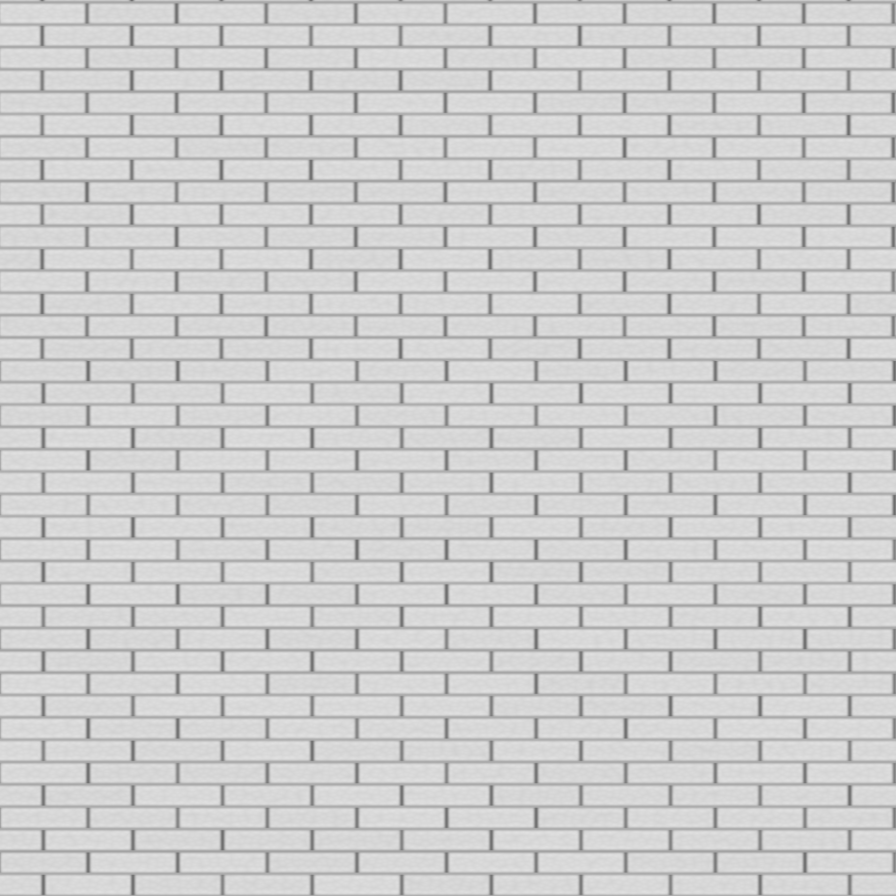
This texture is drawn by a three.js fragment shader. Its source:

```glsl
// Pale grey wall of slim bricks in running bond, ten across and forty courses high.
// Soft bell profiles draw thin bed joints and darker upright joints, both slightly
// uneven; cellular grain and a faint light rim give the faces their texture.

varying vec2 vUv;

// Layout, in bricks and courses per canvas
const vec2 BRICKS = vec2(10.0, 40.1);
const vec2 ORIGIN = vec2(-0.0016, 0.4987);  // a joint crossing, in canvas units
const float SLIP_HEIGHT = 0.597;            // courses above here sit a touch left
const float SLIP = 0.0013;

// Joint half widths, in canvas units
const float BED_WIDTH = 0.00215;
const float UPRIGHT_WIDTH = 0.0026;
const float JOINT_WEAR = 0.22;              // share of shade that varies by joint

// Colours
const vec3 FACE_COLOR = vec3(0.842);
const vec3 RIM_COLOR = vec3(0.872);
const vec3 BED_COLOR = vec3(0.635);
const vec3 UPRIGHT_COLOR = vec3(0.43);

// Face texture
const float RIM_NEAR = 0.0025;
const float RIM_FAR = 0.0085;
const vec2 GRAIN_CELLS = vec2(120.0, 210.0);
const float GRAIN_AMOUNT = 0.035;
const float BRICK_AMOUNT = 0.012;

float hash(vec2 p) {
  vec3 q = fract(vec3(p.xyx) * 0.1031);
  q += dot(q, q.yzx + 33.33);
  return fract((q.x + q.y) * q.z);
}

// Distance to the nearest scattered cell centre
float cellular(vec2 p) {
  vec2 cell = floor(p);
  float nearest = 2.0;
  for (int j = -1; j <= 1; j++) {
    for (int i = -1; i <= 1; i++) {
      vec2 c = cell + vec2(float(i), float(j));
      vec2 site = c + vec2(hash(c + 7.0), hash(c + 61.0));
      nearest = min(nearest, distance(p, site));
    }
  }
  return nearest;
}

// Soft joint profile: one on the centre line, fading to zero
float bell(float d, float width) {
  float t = d / width;
  return exp(-t * t);
}

// Joint strength, weakened at random
float worn(vec2 id) {
  return 1.0 - JOINT_WEAR * hash(id + 200.0);
}

void main() {
  // Courses, every other one shifted by half a brick
  vec2 p = (vUv - ORIGIN) * BRICKS;
  float course = floor(p.y);
  p.x += SLIP * BRICKS.x * step(SLIP_HEIGHT, vUv.y);
  p.x += 0.5 * (1.0 - mod(course, 2.0));

  // Nearest joints and their distances in canvas units
  vec2 nearestJoint = floor(p + 0.5);
  vec2 d = abs(p - nearestJoint) / BRICKS;

  // Brick faces: tone per brick, fine grain and a light rim
  float tone = hash(vec2(floor(p.x), course) + 100.0) - 0.5;
  float grain = 0.45 - cellular(vUv * GRAIN_CELLS);
  float rim = 1.0 - smoothstep(RIM_NEAR, RIM_FAR, min(d.x, d.y));
  vec3 color = mix(FACE_COLOR, RIM_COLOR, rim);
  color += tone * BRICK_AMOUNT + grain * GRAIN_AMOUNT;

  // Bed joints between courses
  float bed = bell(d.y, BED_WIDTH) * worn(vec2(3.0, nearestJoint.y));
  color = mix(color, BED_COLOR, bed);

  // Upright joints, ending softly at the beds
  float upright = bell(d.x, UPRIGHT_WIDTH) * worn(vec2(nearestJoint.x, course));
  upright *= smoothstep(0.0, BED_WIDTH, d.y);
  color = mix(color, UPRIGHT_COLOR, upright);

  gl_FragColor = vec4(color, 1.0);
}
```
